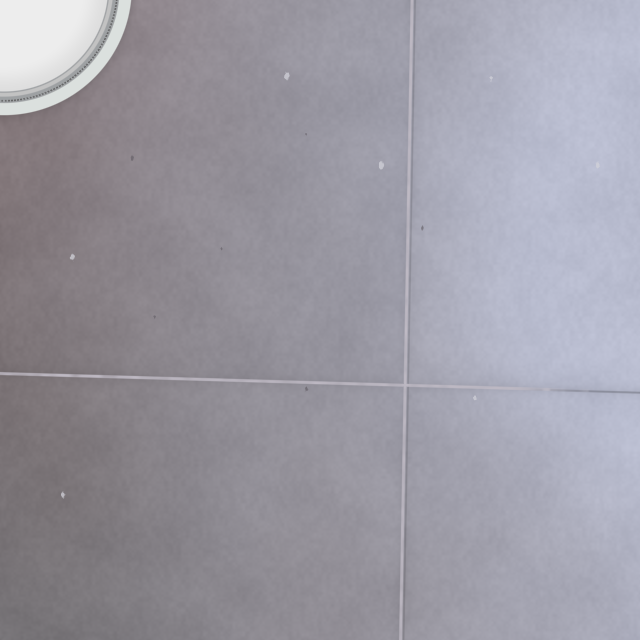
Reproduce this texture procedurally as a three.js fragment shader.

```glsl
varying vec2 vUv;

const vec2 CROSSING = vec2(0.633, 0.398);
const vec2 TILE_PITCH = vec2(0.82, 0.84);
const vec2 JOINT_TILT = vec2(0.018, -0.029);
const float JOINT_HALF_WIDTH = 0.0023;
const float EDGE_SOFTNESS = 0.0013;
const float TILE_VARIATION = 0.016;
const float MOTTLE = 0.055;
const float GRAIN = 0.022;
const vec2 GLARE_CENTER = vec2(1.02, 0.57);
const vec2 DISH_CENTER = vec2(0.006, 1.02);
const float DISH_RADIUS = 0.2;

const vec3 WARM_SHADE = vec3(0.485, 0.45, 0.46);
const vec3 MID_GREY = vec3(0.585, 0.575, 0.61);
const vec3 COOL_LIGHT = vec3(0.72, 0.735, 0.81);
const vec3 JOINT_COLOR = vec3(0.75, 0.73, 0.77);
const vec3 CHIP_COLOR = vec3(0.82, 0.82, 0.85);
const vec3 SPOT_COLOR = vec3(0.39, 0.37, 0.40);
const vec3 DISH_WHITE = vec3(0.93, 0.93, 0.93);
const vec3 RIM_COLOR = vec3(0.86, 0.88, 0.87);
const vec3 RING_GREY = vec3(0.62, 0.63, 0.64);

float hash(vec2 p) {
  vec3 q = fract(vec3(p.xyx) * 0.1031);
  q += dot(q, q.yzx + 33.33);
  return fract((q.x + q.y) * q.z);
}

float noise(vec2 p) {
  vec2 i = floor(p);
  vec2 f = fract(p);
  f = f * f * (3.0 - 2.0 * f);
  return mix(mix(hash(i), hash(i + vec2(1.0, 0.0)), f.x),
             mix(hash(i + vec2(0.0, 1.0)), hash(i + 1.0), f.x), f.y);
}

float fbm(vec2 p) {
  float sum = 0.0;
  float gain = 0.5;
  for (int i = 0; i < 5; i++) {
    sum += gain * noise(p);
    p = p * 2.03 + 17.3;
    gain *= 0.5;
  }
  return sum;
}

float band(float d, float halfWidth) {
  return 1.0 - smoothstep(halfWidth - EDGE_SOFTNESS, halfWidth + EDGE_SOFTNESS, abs(d));
}

// One irregular mark in a few of the cells
float marks(vec2 p, float cells, float density, float radius, float seed) {
  vec2 id = floor(p * cells) + seed;
  vec2 center = 0.25 + 0.5 * vec2(hash(id + 3.1), hash(id + 7.7));
  vec2 d = (fract(p * cells) - center) / cells;
  float size = radius * (0.5 + 0.7 * hash(id + 11.9));
  float dist = length(d * vec2(1.3, 0.8)) + 0.003 * (noise(p * 330.0) - 0.5);
  float mark = 1.0 - smoothstep(size - EDGE_SOFTNESS, size + EDGE_SOFTNESS, dist);
  return mark * step(1.0 - density, hash(id));
}

// Warm shade at left, cool glare at right
vec3 floorLight(vec2 p) {
  vec2 g = (p - GLARE_CENTER) / vec2(0.34, 0.30);
  float t = 0.06 + 0.76 * p.x + 0.32 * exp(-dot(g, g));
  t += 0.06 * smoothstep(0.3, 0.8, p.y) - 0.08 * (1.0 - smoothstep(0.0, 0.45, p.y));
  t += 0.16 * (fbm(p * 3.5 + 4.0) - 0.5);
  vec3 c = mix(WARM_SHADE, MID_GREY, smoothstep(0.0, 0.48, t));
  c = mix(c, COOL_LIGHT, smoothstep(0.34, 1.02, t));
  float warmth = (1.0 - smoothstep(0.0, 0.6, p.x)) * (p.y - 0.45);
  return c + warmth * vec3(0.05, 0.0, -0.01);
}

vec3 dish(vec3 under, vec2 p) {
  vec2 d = p - DISH_CENTER;
  float r = length(d);
  float dash = smoothstep(0.3, 0.5, abs(fract(atan(d.y, d.x) * 36.0) - 0.5) * 2.0);
  float shadow = exp(-max(r - DISH_RADIUS, 0.0) * 110.0);
  vec3 c = under * (1.0 - 0.12 * shadow);
  c = mix(c, RIM_COLOR, band(r, DISH_RADIUS));
  c = mix(c, RING_GREY, band(r, 0.181));
  c = mix(c, vec3(0.32), 0.75 * dash * band(r - 0.1775, 0.0012));
  c = mix(c, vec3(0.76), band(r - 0.168, 0.003));
  vec3 bowl = DISH_WHITE - 0.06 * smoothstep(0.12, 0.165, r);
  return mix(c, bowl, band(r, 0.163));
}

void main() {
  vec2 p = vUv;

  // Slightly tilted tile grid
  vec2 offset = p - CROSSING;
  vec2 grid = (offset - JOINT_TILT * offset.yx) / TILE_PITCH;
  vec2 tileId = floor(grid);
  vec2 joint = (fract(grid + 0.5) - 0.5) * TILE_PITCH;

  // Mottled tile surface
  vec3 color = floorLight(p);
  color += TILE_VARIATION * (hash(tileId + 5.0) - 0.5);
  color += MOTTLE * (fbm(p * 13.0 + tileId * 9.0) - 0.48);
  color += GRAIN * (noise(p * vec2(150.0, 110.0)) - 0.5);
  color += GRAIN * 0.6 * (noise(p * 260.0) - 0.5);
  color = mix(color, SPOT_COLOR, 0.65 * marks(p, 7.0, 0.16, 0.0028, 20.0));
  color = mix(color, CHIP_COLOR, 0.75 * marks(p, 6.0, 0.14, 0.0050, 61.0));

  // Shaded tile edges and worn joints
  vec2 edge = exp(-abs(joint) * 130.0);
  color *= 1.0 - 0.07 * max(edge.x, edge.y);
  float fade = smoothstep(0.78, 0.92, p.x);
  float broken = smoothstep(0.42, 0.58, noise(vec2(p.x * 48.0, 2.0)));
  float across = band(joint.y, JOINT_HALF_WIDTH) * mix(1.0, 0.6 * broken, fade);
  float down = band(joint.x, JOINT_HALF_WIDTH);
  float wear = 0.7 + 0.3 * noise(p * 85.0);
  color *= 1.0 - 0.18 * fade * (1.0 - broken) * band(joint.y + 0.001, 0.0015);
  color *= 1.0 - 0.12 * band(joint.x - 0.0048, 0.0012);
  color = mix(color, JOINT_COLOR, wear * max(across, down));

  gl_FragColor = vec4(dish(color, p), 1.0);
}
```
